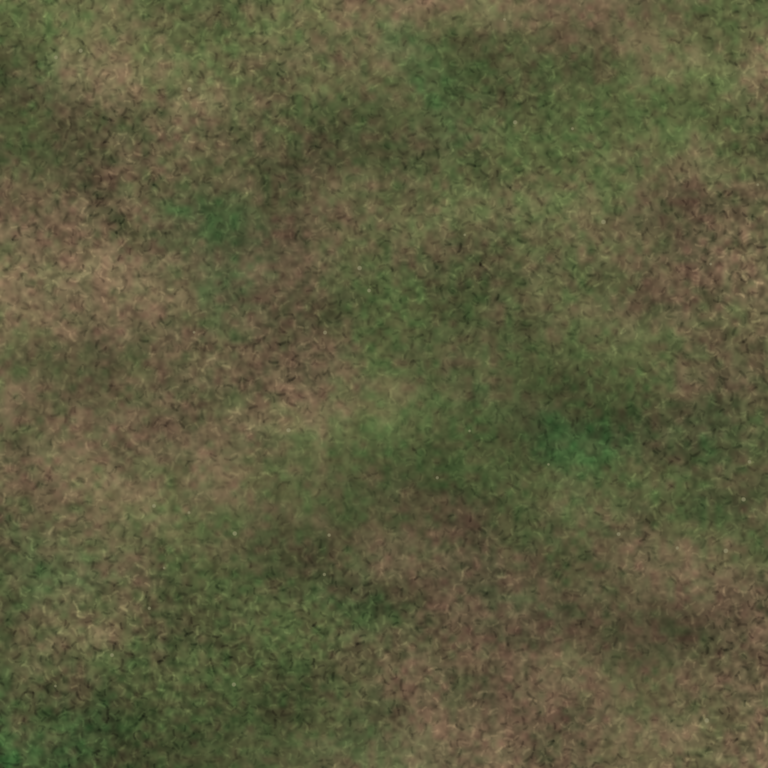
Give the GLSL for this texture, as a WebGL 1 fragment shader.

```glsl
precision highp float;
// Worn meadow turf: brown and green patches under fine matted grass blades.
uniform vec2 u_resolution;

#define PATCH_SCALE vec2(3.4, 4.6)
#define GRAIN_SCALE 125.0
#define GRAIN_CONTRAST 0.48
#define BLADE_CELLS 68.0
#define BLADE_CONTRAST 0.20
#define TONE_CONTRAST 0.65
#define SPECK_CELLS 22.0
#define DRY_COLOR vec3(0.430, 0.368, 0.280)
#define GREEN_COLOR vec3(0.308, 0.346, 0.212)
#define LUSH_COLOR vec3(0.225, 0.350, 0.195)
#define STRAW_COLOR vec3(0.600, 0.580, 0.450)

float hash(vec2 p) {
  return fract(sin(dot(p, vec2(127.1, 311.7))) * 43758.5453);
}

vec2 hash2(vec2 p) {
  return vec2(hash(p), hash(p + 57.3));
}

float noise(vec2 p) {
  vec2 cell = floor(p), f = fract(p);
  f = f * f * (3.0 - 2.0 * f);
  return mix(mix(hash(cell), hash(cell + vec2(1.0, 0.0)), f.x),
             mix(hash(cell + vec2(0.0, 1.0)), hash(cell + 1.0), f.x), f.y);
}

float fbm(vec2 p) {
  float sum = 0.0, weight = 0.5;
  for (int i = 0; i < 5; i++) {
    sum += weight * noise(p);
    p = mat2(1.6, 1.2, -1.2, 1.6) * p + 17.3;
    weight *= 0.54;
  }
  return sum;
}

// Short strokes at random angles; positive is a lit blade, negative a gap.
float blades(vec2 p, float seed, float pixel) {
  vec2 cell = floor(p);
  float tone = 0.0;
  for (int y = -1; y <= 1; y++) {
    for (int x = -1; x <= 1; x++) {
      vec2 id = cell + vec2(float(x), float(y));
      vec2 d = p - id - hash2(id + seed);
      float angle = 6.2832 * hash(id + seed + 11.7);
      vec2 dir = vec2(cos(angle), sin(angle));
      float bend = dot(d, dir);
      float across = dot(d, vec2(-dir.y, dir.x)) + 0.35 * bend * bend;
      float along = max(abs(bend) - 0.32, 0.0);
      float dist = length(vec2(along, across));
      float cover = 1.0 - smoothstep(0.0, 0.14 + pixel, dist);
      tone += cover * (2.0 * hash(id + seed + 23.1) - 1.0);
    }
  }
  return tone;
}

// Rare pale flecks of straw and seed.
float specks(vec2 p, float pixel) {
  vec2 id = floor(p);
  vec2 center = 0.2 + 0.6 * hash2(id + 5.0);
  float radius = mix(0.03, 0.065, hash(id + 9.0));
  float dist = length(fract(p) - center);
  float present = step(0.93, hash(id + 31.0));
  return present * (1.0 - smoothstep(radius - pixel, radius + pixel, dist));
}

void main() {
  float shortSide = min(u_resolution.x, u_resolution.y);
  vec2 uv = gl_FragCoord.xy / shortSide;
  float pixel = 1.0 / shortSide;

  // Broad patches with ragged edges
  vec2 warp = vec2(fbm(uv * 7.0 + 3.0), fbm(uv * 7.0 + 41.0)) - 0.5;
  vec2 ground = uv + 0.09 * warp;
  float dryness = fbm(ground * PATCH_SCALE + 8.0);
  float scatter = noise(uv * 62.0) - 0.5;
  float dry = smoothstep(0.28, 0.76, dryness + 0.16 * scatter);
  float lush = smoothstep(0.60, 0.80, fbm(ground * PATCH_SCALE + 63.0));
  vec3 color = mix(GREEN_COLOR, DRY_COLOR, dry);
  color = mix(color, LUSH_COLOR, 0.75 * lush * (1.0 - 0.6 * dry));

  // Uneven light, a little brighter toward the top
  float tone = TONE_CONTRAST * (fbm(uv * vec2(8.0, 11.0) + 90.0) - 0.51);
  tone += 0.10 * (uv.y - 0.5);

  // Soft grain and matted blades, rougher in some places than others
  float rough = mix(0.65, 1.3, noise(uv * 6.0 + 20.0));
  float grain = 0.6 * noise(uv * GRAIN_SCALE)
              + 0.4 * noise(mat2(0.8, 0.6, -0.6, 0.8) * uv * GRAIN_SCALE * 1.7) - 0.5;
  float strokes = blades(uv * BLADE_CELLS, 0.0, pixel * BLADE_CELLS)
                + 0.8 * blades(uv * BLADE_CELLS * 1.5, 71.0, pixel * BLADE_CELLS * 1.5);
  tone += rough * (GRAIN_CONTRAST * grain + BLADE_CONTRAST * strokes);
  color *= 1.0 + tone;

  // Slight hue shifts from blade to blade
  float tint = noise(uv * 95.0 + 37.0) - 0.5;
  color += tint * vec3(0.045, -0.02, 0.01);
  color = mix(color, STRAW_COLOR, 0.6 * specks(uv * SPECK_CELLS, pixel * SPECK_CELLS));

  gl_FragColor = vec4(clamp(color, 0.0, 1.0), 1.0);
}
```
